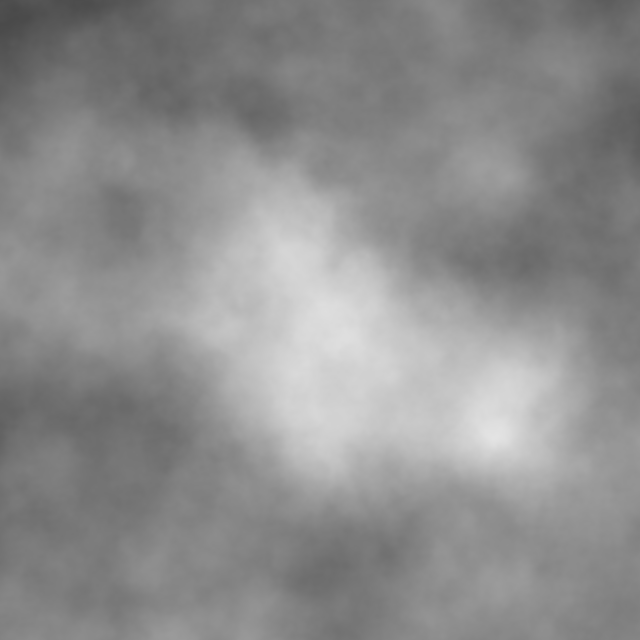
Give the GLSL for this texture, as a Shadertoy shader.

```glsl
// Soft grey clouds: two broad, pale banks over a mid-grey haze.
// The banks are blurred ellipses with warped outlines, and layered
// value noise (fbm) mottles the whole canvas.

const int OCTAVES = 6;
const float HAZE_BOTTOM = 0.53;
const float HAZE_TOP = 0.475;
const float MOTTLE = 0.42;
const float CORNER_SHADE = 0.10;

float hash(vec2 p) {
    return fract(sin(dot(p, vec2(127.1, 311.7))) * 43758.5453);
}

// Value noise with quintic smoothing, 0 to 1
float valueNoise(vec2 p) {
    vec2 cell = floor(p);
    vec2 f = fract(p);
    vec2 u = f * f * f * (f * (f * 6.0 - 15.0) + 10.0);
    float low = mix(hash(cell), hash(cell + vec2(1.0, 0.0)), u.x);
    float high = mix(hash(cell + vec2(0.0, 1.0)), hash(cell + vec2(1.0, 1.0)), u.x);
    return mix(low, high, u.y);
}

mat2 rotation(float angle) {
    float c = cos(angle);
    float s = sin(angle);
    return mat2(c, s, -s, c);
}

// Layered noise centred on zero; each octave is turned to hide the lattice
float fbm(vec2 p) {
    mat2 turn = rotation(0.6);
    float sum = 0.0;
    float amplitude = 0.5;
    for (int i = 0; i < OCTAVES; i++) {
        sum += amplitude * (valueNoise(p) - 0.5);
        p = turn * p * 2.03 + vec2(17.3, 9.1);
        amplitude *= 0.5;
    }
    return sum;
}

// Blurred ellipse: 1 in the core, one half at the given radii
float cloudBank(vec2 p, vec2 centre, vec2 radii, float angle) {
    vec2 q = rotation(-angle) * (p - centre) / radii;
    return 1.0 - smoothstep(0.35, 1.65, length(q));
}

void mainImage(out vec4 fragColor, in vec2 fragCoord) {
    vec2 uv = fragCoord / iResolution.xy;

    // Bend the outlines of the banks
    vec2 warp = vec2(fbm(uv * 4.0 + 3.7), fbm(uv * 4.0 + 41.2));
    vec2 p = uv + 0.3 * warp;

    // Haze, darker towards the upper corners
    float grey = mix(HAZE_BOTTOM, HAZE_TOP, uv.y);
    float corner = smoothstep(0.5, 0.72, length(uv - 0.5));
    grey -= CORNER_SHADE * corner * smoothstep(0.4, 1.0, uv.y);

    // Large bank right of the centre, small one at the upper left
    grey += 0.26 * cloudBank(p, vec2(0.61, 0.40), vec2(0.27, 0.19), -0.15);
    grey += 0.15 * cloudBank(p, vec2(0.34, 0.68), vec2(0.18, 0.11), -0.5);

    // Mottling
    grey += MOTTLE * fbm(uv * 4.5 + 12.6);

    fragColor = vec4(vec3(clamp(grey, 0.0, 1.0)), 1.0);
}
```
